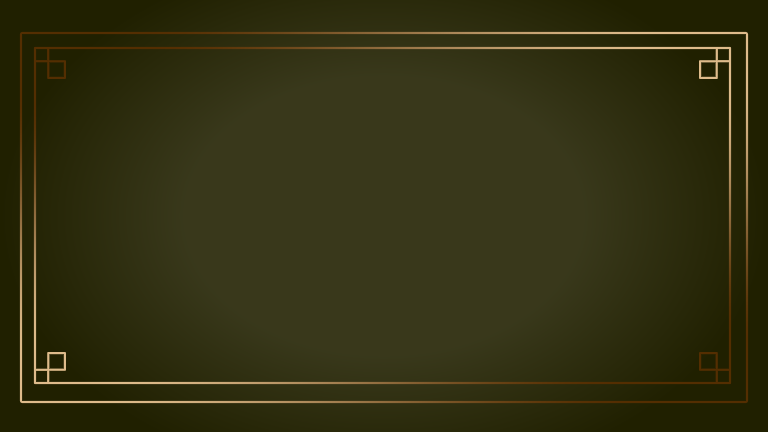
This background is drawn by a Shadertoy shader. Its source:

```glsl
// Dark olive vignette with a double gilded frame and interlocking corner squares.

const float UNITS_HIGH = 432.0;
const vec3 OLIVE  = vec3(0.222, 0.220, 0.106);
const vec3 SHADOW = vec3(0.125, 0.125, 0.0);
const vec3 BRONZE = vec3(0.330, 0.180, 0.005);
const vec3 GOLD   = vec3(0.870, 0.735, 0.545);

// Distance to the outline of an axis-aligned box with slightly round corners.
float boxOutline(vec2 p, vec2 halfSize, float radius) {
    vec2 d = abs(p) - halfSize + radius;
    return abs(length(max(d, 0.0)) + min(max(d.x, d.y), 0.0) - radius);
}

// Antialiased coverage of a stroke.
float stroke(float dist, float halfWidth, float pixel) {
    return clamp((halfWidth - dist) / pixel + 0.5, 0.0, 1.0);
}

// Flat elliptical glow that fades towards the sides.
vec3 vignette(vec2 p, vec2 radii) {
    float fade = clamp((length(p / radii) - 1.0) / 0.92, 0.0, 1.0);
    return mix(OLIVE, SHADOW, fade);
}

// Metal sheen: opposite corners share a tone, and sides blend between them.
vec3 metal(vec2 p, vec2 halfSize) {
    vec2 side = clamp(p / halfSize, -1.0, 1.0);
    float shine = 0.5 + 0.5 * side.x * side.y;
    return mix(BRONZE, GOLD, smoothstep(0.16, 0.9, shine));
}

// Two squares meeting at a point, mirrored into every corner.
float cornerSquares(vec2 p, vec2 halfSize) {
    vec2 inset = halfSize - abs(p);
    float small = boxOutline(inset - 6.6, vec2(6.6), 0.0);
    float large = boxOutline(inset - 21.6, vec2(8.3), 0.0);
    return min(small, large);
}

void mainImage(out vec4 fragColor, in vec2 fragCoord) {
    float pixel = UNITS_HIGH / iResolution.y;
    vec2 canvas = iResolution.xy * pixel;
    vec2 p = fragCoord * pixel - 0.5 * canvas;

    // Background
    vec3 color = vignette(p, vec2(200.0, 140.0));

    // Frames
    vec2 outerHalf = vec2(0.5 * canvas.x - 21.0, 184.5);
    vec2 innerHalf = vec2(0.5 * canvas.x - 36.5, 167.5);
    vec2 outerP = p - vec2(0.0, -1.5);
    vec2 innerP = p - vec2(-1.5, 0.5);
    float outer = boxOutline(outerP, outerHalf, 1.5);
    float inner = min(boxOutline(innerP, innerHalf, 1.5),
                      cornerSquares(innerP, innerHalf));

    color = mix(color, metal(outerP, outerHalf), stroke(outer, 1.1, pixel));
    color = mix(color, metal(innerP, innerHalf), stroke(inner, 1.1, pixel));

    fragColor = vec4(color, 1.0);
}
```
